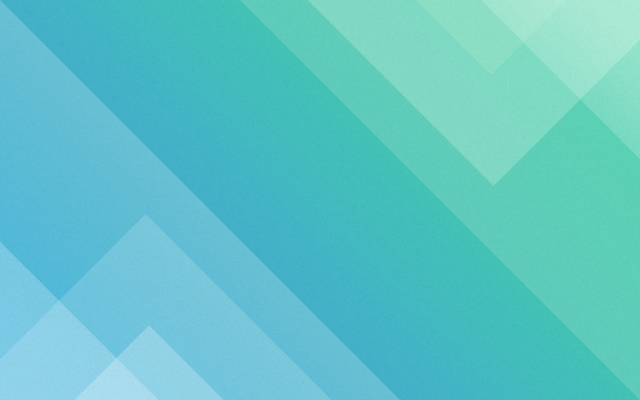
A Shadertoy shader for this background:

```glsl
const vec3 SKY    = vec3(0.30, 0.72, 0.87);
const vec3 OCEAN  = vec3(0.26, 0.69, 0.79);
const vec3 TEAL   = vec3(0.26, 0.76, 0.71);
const vec3 MEADOW = vec3(0.33, 0.83, 0.68);
const vec3 WHITE  = vec3(1.0);
const vec3 CREAM  = vec3(1.0, 1.0, 0.85);
const vec3 IVORY  = vec3(1.0, 1.0, 0.95);

float hash(vec2 cell) {
    vec3 q = fract(vec3(cell.xyx) * 0.1031);
    q += dot(q, q.yzx + 33.33);
    return fract((q.x + q.y) * q.z);
}

// Smooth coverage of the half plane where dist is positive
float halfPlane(float dist, float aa) {
    return smoothstep(-aa, aa, dist);
}

// Right-angled corner bounded by two diagonal edges
float corner(float distA, float distB, float aa) {
    return halfPlane(distA, aa) * halfPlane(distB, aa);
}

vec3 veil(vec3 base, vec3 tint, float opacity, float mask) {
    return mix(base, tint, opacity * mask);
}

// Four-stop ramp across the falling diagonals
vec3 diagonalRamp(float across) {
    vec3 color = mix(SKY, OCEAN, smoothstep(-1.0, 0.0, across));
    color = mix(color, TEAL, clamp(across / 0.6, 0.0, 1.0));
    return mix(color, MEADOW, clamp(across - 0.6, 0.0, 1.0));
}

// Translucent sheets in the lower left
vec3 blueSheets(vec3 color, float across, float along, float aa) {
    float fade = mix(0.20, 0.05, clamp(-across / 0.6, 0.0, 1.0));
    color = veil(color, WHITE, fade, halfPlane(-across, aa));
    color = veil(color, WHITE, 0.15, corner(-0.171 - across, along - 0.899, aa));
    color = veil(color, WHITE, 0.22, halfPlane(-0.604 - across, aa));
    return veil(color, WHITE, 0.24, corner(-0.441 - across, along - 1.186, aa));
}

// Translucent sheets in the upper right
vec3 greenSheets(vec3 color, float across, float along, float aa) {
    float fade = mix(0.15, 0.08, clamp((across - 0.6) / 0.6, 0.0, 1.0));
    float glow = mix(0.17, 0.32, clamp((across - 1.2) / 0.27, 0.0, 1.0));
    color = veil(color, CREAM, fade, halfPlane(across - 0.600, aa));
    color = veil(color, IVORY, 0.21, corner(across - 0.769, 1.699 - along, aa));
    color = veil(color, CREAM, 0.10, corner(across - 1.040, 1.415 - along, aa));
    return veil(color, WHITE, glow, halfPlane(across - 1.202, aa));
}

void mainImage(out vec4 fragColor, in vec2 fragCoord) {
    vec2 p = fragCoord / iResolution.y;
    float aa = 1.0 / iResolution.y;

    // Axes across and along the rising diagonals
    float across = p.x + p.y - 1.0;
    float along = p.x - p.y + 1.0;

    vec3 color = diagonalRamp(across);
    color = blueSheets(color, across, along, aa);
    color = greenSheets(color, across, along, aa);

    // Fine paper grain
    color += (hash(floor(p * 320.0)) - 0.5) * 0.018;

    fragColor = vec4(color, 1.0);
}
```
